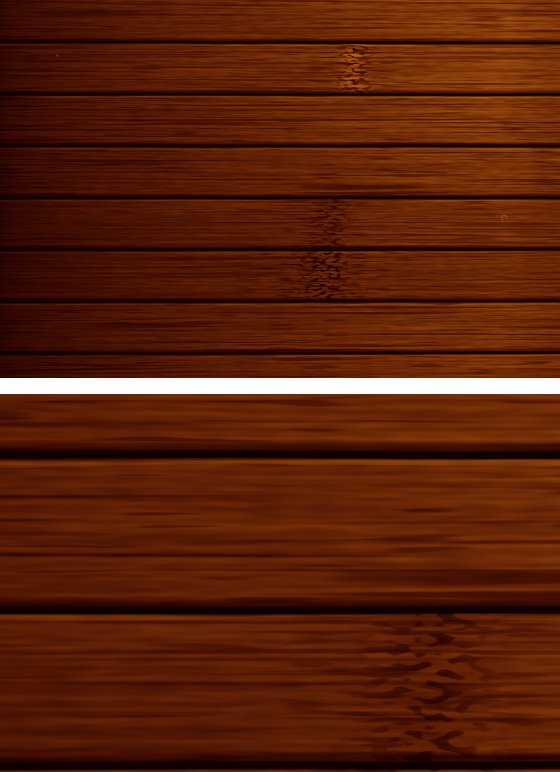
Top: the whole. Bottom: its middle third, enlarged.
Give the GLSL for this texture, as a WebGL 1 fragment shader.

```glsl
precision highp float;
// Dark stained bamboo slats: horizontal boards with fine grain, shadow gaps and a few nodes.
uniform vec2 u_resolution;

const float PITCH = 0.137;      // board spacing, in canvas heights
const float FIRST_GAP = 0.113;  // first gap, measured down from the top

float hash(float n) {
  return fract(sin(n * 12.9898) * 43758.547);
}

vec2 gradient(vec2 cell) {
  float angle = 6.28318 * hash(dot(cell, vec2(1.0, 0.4137)));
  return vec2(cos(angle), sin(angle));
}

// Gradient noise, roughly -0.7 to 0.7
float noise(vec2 p) {
  vec2 i = floor(p);
  vec2 f = p - i;
  vec2 u = f * f * f * (f * (f * 6.0 - 15.0) + 10.0);
  float a = dot(gradient(i), f);
  float b = dot(gradient(i + vec2(1.0, 0.0)), f - vec2(1.0, 0.0));
  float c = dot(gradient(i + vec2(0.0, 1.0)), f - vec2(0.0, 1.0));
  float d = dot(gradient(i + vec2(1.0, 1.0)), f - vec2(1.0, 1.0));
  return mix(mix(a, b, u.x), mix(c, d, u.x), u.y);
}

float bell(float x, float width) {
  return exp(-x * x / (width * width));
}

float segment(vec2 p, vec2 a, vec2 b) {
  vec2 ab = b - a;
  return length(p - a - ab * clamp(dot(p - a, ab) / dot(ab, ab), 0.0, 1.0));
}

// Anti-aliased mark of a given half width around a distance
float mark(float dist, float halfWidth, float pixel) {
  return 1.0 - smoothstep(halfWidth - pixel, halfWidth + pixel, dist);
}

// Stain colour for a brightness given by its red value
vec3 stain(float red) {
  float x = clamp((red - 0.09) / 0.46, 0.0, 1.3);
  return vec3(max(red, 0.02), 0.25 * pow(x, 1.45), 0.003 + 0.035 * x * x);
}

// Long grain: x = soft tone, y = thin dark streaks
vec2 grain(vec2 q, float seed) {
  vec2 shift = vec2(seed * 17.3, seed * 31.7);
  float broad = noise(q * vec2(1.3, 5.0) + shift);
  float fine = noise(q * vec2(2.6, 25.0) + shift + 5.2);
  float fiber = noise(q * vec2(24.0, 29.0) + shift + 9.6);
  float lines = noise(q * vec2(1.7, 21.0) + shift + 3.4);
  float ticks = noise(q * vec2(7.0, 24.0) + shift + 7.9);
  float streaks = smoothstep(0.10, 0.42, lines + 0.3 * broad);
  streaks = max(streaks, 0.8 * smoothstep(0.2, 0.45, ticks + 0.2 * broad));
  return vec2(0.14 * broad + 0.25 * fine + 0.17 * fiber, streaks);
}

// Bamboo node: x = pale ground, y = dark dashes
vec2 node(vec2 q, float center, float width, float seed) {
  float offset = q.x - center + 0.012 * noise(vec2(q.y * 5.0, seed));
  float dash = noise(q * vec2(52.0, 19.0) + seed * 7.7);
  float trail = noise(q * vec2(16.0, 23.0) + seed * 3.1);
  float pits = smoothstep(0.0, 0.25, dash) * bell(offset, width);
  float trails = smoothstep(0.08, 0.35, trail) * bell(offset, width * 3.0);
  return vec2(bell(offset, width * 0.8), max(pits, 0.6 * trails));
}

// Selects one board by its number
float onBoard(float board, float wanted) {
  return 1.0 - step(0.5, abs(board - wanted));
}

// Stain lit from the right, fading to the left and the lower edge
float lighting(vec2 uv) {
  float side = 0.175 + 0.365 * pow(uv.x, 0.58);
  float falloff = 1.0 - 0.14 * smoothstep(0.75, 0.3, uv.y);
  return side * falloff * (1.0 - 0.12 * smoothstep(0.88, 1.0, uv.x));
}

void main() {
  vec2 uv = gl_FragCoord.xy / u_resolution;
  vec2 p = gl_FragCoord.xy / u_resolution.y;
  float pixel = 1.0 / u_resolution.y;

  // Boards, very slightly fanned
  float down = 1.0 - uv.y;
  float fan = mix(0.004, -0.004, down) * (uv.x - 0.5);
  float level = (down - fan - FIRST_GAP) / PITCH + 1.0;
  float board = floor(level);
  float gap = fract(level + 0.5) - 0.5;
  vec2 q = vec2(p.x, level - board);

  // Wood tone and grain
  vec2 fibers = grain(q, board + 2.0);
  float red = lighting(uv) * (0.98 + 0.10 * hash(board + 4.0) + fibers.x);
  red *= 1.0 - (0.22 + 0.14 * hash(board + 8.0)) * fibers.y;

  // Nodes on three of the boards
  vec2 pale = node(q, 0.937, 0.042, 1.0) * onBoard(board, 1.0);
  vec2 faint = node(q, 0.872, 0.050, 2.0) * onBoard(board, 4.0);
  vec2 deep = node(q, 0.855, 0.068, 3.0) * onBoard(board, 5.0);
  red *= 1.0 + 0.32 * pale.x - 0.08 * faint.x;
  red *= 1.0 - 0.60 * pale.y - 0.45 * faint.y - 0.68 * deep.y;

  // Short cracks
  float crack = min(segment(p, vec2(1.10, 0.546), vec2(1.18, 0.543)),
                    segment(p, vec2(1.41, 0.574), vec2(1.46, 0.567)));
  red *= 1.0 - 0.4 * mark(crack, 0.001, pixel);

  // Rounded lower edge, lit upper edge, dark gap
  float aa = pixel / PITCH;
  float wobble = 0.008 * noise(vec2(p.x * 5.0, floor(level + 0.5) * 3.7));
  float edge = gap + wobble;
  red *= 1.0 - 0.5 * smoothstep(-0.11, -0.03, edge) * step(edge, 0.0);
  float glint = 0.7 + 0.6 * noise(vec2(p.x * 9.0, board * 5.3));
  red += 0.14 * glint * mark(abs(edge - 0.050), 0.014, aa);
  vec3 color = stain(red);
  color = mix(color, vec3(0.06, 0.002, 0.002), mark(abs(edge), 0.025, aa));

  // Pale fleck and curved scratch
  vec2 s = p - vec2(1.334, 0.423);
  float scratch = max(abs(length(s) - 0.007), s.x * 0.7 - s.y - 0.004);
  float fleck = min(length(p - vec2(0.151, 0.853)) - 0.001, scratch);
  color = mix(color, vec3(0.66, 0.40, 0.20), 0.7 * mark(fleck, 0.001, pixel));

  gl_FragColor = vec4(color, 1.0);
}
```
